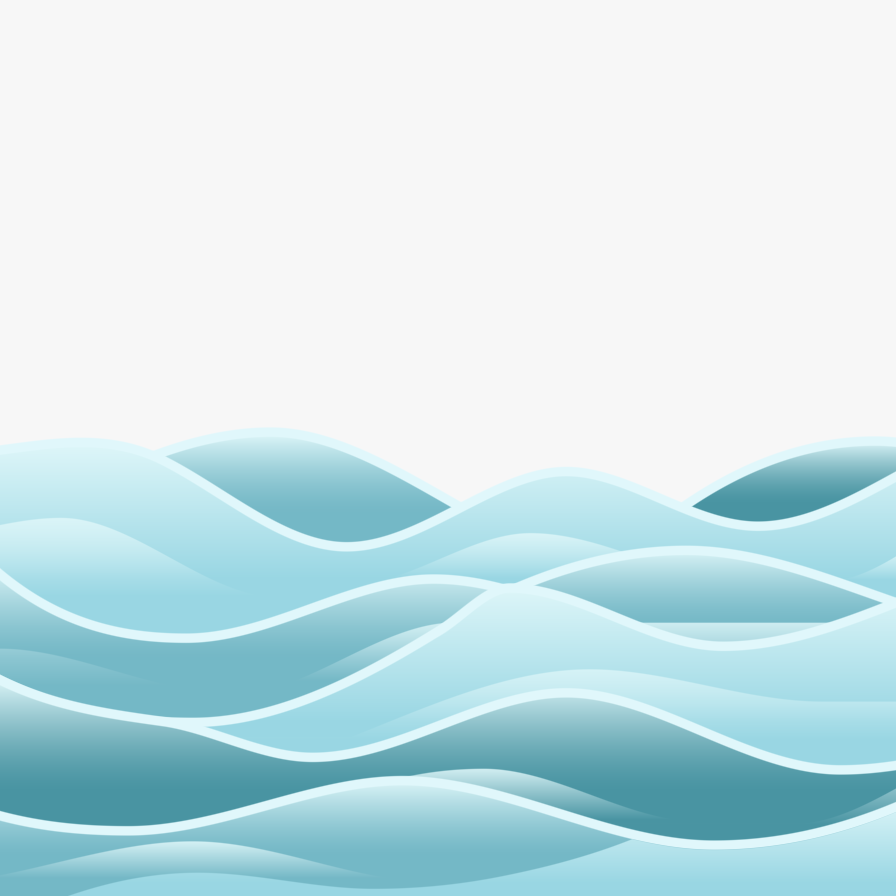
Give the GLSL for this background, as a three.js fragment shader.

```glsl
// Layered paper-cut sea waves under an empty pale sky.
// Each crest is a cubic Hermite curve through knots (x, height, slope); layers
// are painted back to front with a vertical fade, a light rim and inner glows.

varying vec2 vUv;

const vec3 SKY  = vec3(0.969);
const vec3 RIM  = vec3(0.88, 0.97, 0.985);
const vec3 PALE = vec3(0.87, 0.965, 0.975);
const vec3 AQUA = vec3(0.60, 0.84, 0.89);
const vec3 TEAL = vec3(0.455, 0.72, 0.775);
const vec3 DEEP = vec3(0.285, 0.58, 0.635);
const float RIM_WIDTH = 0.0105;
const float SOFT = 0.001;

// Height and slope of the curve between two knots, level outside them
vec2 ramp(float x, vec3 a, vec3 b) {
  float w = b.x - a.x;
  float t = clamp((x - a.x) / w, 0.0, 1.0);
  float s = 1.0 - t;
  float ease = t * t * (3.0 - 2.0 * t);
  float height = mix(a.y, b.y, ease) + w * t * s * (s * a.z - t * b.z);
  float slope = 6.0 * t * s * (b.y - a.y) / w
              + a.z * s * (1.0 - 3.0 * t) + b.z * t * (3.0 * t - 2.0);
  return vec2(height, slope);
}

vec2 arch(float x, vec3 a, vec3 b, vec3 c) {
  return x < b.x ? ramp(x, a, b) : ramp(x, b, c);
}

vec2 swell(float x, vec3 a, vec3 b, vec3 c, vec3 d, vec3 e, vec3 f) {
  if (x < c.x) return arch(x, a, b, c);
  return x < e.x ? arch(x, c, d, e) : ramp(x, e, f);
}

// Coverage of the area under an edge
float under(float y, float edge) {
  return smoothstep(-SOFT, SOFT, edge - y);
}

// Fades from 1 at span.x down to 0 at span.y
float fade(float y, vec2 span) {
  return clamp((y - span.y) / (span.x - span.y), 0.0, 1.0);
}

// Rimmed wave whose body darkens downwards
vec3 wave(vec3 base, float y, vec2 crest, vec3 body, vec2 span, float falloff) {
  float depth = (crest.x - y) / sqrt(1.0 + crest.y * crest.y);
  vec3 fill = mix(body, PALE, pow(fade(y, span), falloff));
  fill = mix(RIM, fill, smoothstep(-SOFT, SOFT, depth - RIM_WIDTH));
  return mix(base, fill, smoothstep(-SOFT, SOFT, depth));
}

// Light veil under an edge, dissolving downwards
vec3 glow(vec3 base, float y, vec2 edge, vec2 span, float strength) {
  return mix(base, PALE, strength * under(y, edge.x) * fade(y, span));
}

void main() {
  float x = vUv.x;
  float y = vUv.y;
  vec3 color = SKY;

  // Far crests, right and left
  vec2 crest = arch(x, vec3(0.742, 0.426, 0.75), vec3(0.977, 0.513, 0.0), vec3(1.1, 0.50, 0.0));
  color = wave(color, y, crest, DEEP, vec2(0.508, 0.437), 1.6);
  crest = arch(x, vec3(0.13, 0.48, 0.45), vec3(0.302, 0.523, 0.0), vec3(0.573, 0.408, -0.5));
  color = wave(color, y, crest, TEAL, vec2(0.516, 0.425), 1.6);

  // Upper aqua wave and its glows
  crest = swell(x, vec3(0.0, 0.503, 0.13), vec3(0.184, 0.491, -0.5), vec3(0.387, 0.395, 0.0),
                vec3(0.632, 0.479, 0.0), vec3(0.846, 0.418, 0.0), vec3(1.0, 0.474, 0.55));
  color = wave(color, y, crest, AQUA, vec2(0.505, 0.355), 1.0);
  crest = arch(x, vec3(0.0, 0.414, 0.2), vec3(0.068, 0.422, 0.0), vec3(0.312, 0.333, 0.0));
  color = glow(color, y, crest, vec2(0.422, 0.335), 0.9);
  crest = arch(x, vec3(0.436, 0.355, 0.3), vec3(0.592, 0.405, 0.0), vec3(0.78, 0.355, -0.3));
  color = glow(color, y, crest, vec2(0.405, 0.355), 0.9);
  crest = ramp(x, vec3(0.94, 0.353, 0.2), vec3(1.0, 0.379, 0.6));
  color = glow(color, y, crest, vec2(0.385, 0.353), 0.9);

  // Middle teal waves, right then left
  crest = arch(x, vec3(0.456, 0.284, 0.66), vec3(0.766, 0.391, 0.0), vec3(1.0, 0.333, -0.35));
  color = wave(color, y, crest, TEAL, vec2(0.388, 0.3), 1.5);
  crest = swell(x, vec3(0.0, 0.366, -0.85), vec3(0.208, 0.293, 0.0), vec3(0.484, 0.359, 0.0),
                vec3(0.781, 0.251, -0.5), vec3(0.9, 0.2, 0.0), vec3(1.0, 0.2, 0.0));
  color = wave(color, y, crest, TEAL, vec2(0.37, 0.265), 1.4);
  crest = ramp(x, vec3(0.0, 0.276, 0.0), vec3(0.195, 0.234, -0.2));
  color = glow(color, y, crest, vec2(0.29, 0.235), 0.4);
  crest = ramp(x, vec3(0.306, 0.232, 0.3), vec3(0.501, 0.305, 0.05));
  color = glow(color, y, crest, vec2(0.305, 0.24), 0.85);

  // Lower aqua wave with a long inner glow
  crest = swell(x, vec3(0.0, 0.247, -0.5), vec3(0.215, 0.199, 0.0), vec3(0.488, 0.301, 0.62),
                vec3(0.569, 0.349, 0.0), vec3(0.807, 0.284, 0.0), vec3(1.0, 0.333, 0.4));
  color = wave(color, y, crest, AQUA, vec2(0.345, 0.195), 1.0);
  crest = arch(x, vec3(0.391, 0.177, 0.4), vec3(0.658, 0.253, 0.0), vec3(0.918, 0.217, 0.0));
  color = glow(color, y, crest, vec2(0.253, 0.175), 0.8);

  // Deep wave
  crest = swell(x, vec3(0.0, 0.247, -0.5), vec3(0.182, 0.2, -0.14), vec3(0.349, 0.16, 0.0),
                vec3(0.632, 0.232, 0.0), vec3(0.938, 0.146, 0.0), vec3(1.0, 0.151, 0.15));
  color = wave(color, y, crest, DEEP, vec2(0.243, 0.115), 1.5);
  crest = arch(x, vec3(0.326, 0.082, 0.6), vec3(0.54, 0.142, 0.0), vec3(0.781, 0.083, 0.0));
  color = glow(color, y, crest, vec2(0.142, 0.085), 0.9);
  crest = ramp(x, vec3(0.898, 0.081, 0.1), vec3(1.0, 0.12, 0.55));
  color = glow(color, y, crest, vec2(0.135, 0.08), 0.6);

  // Nearest teal wave, with an aqua sheet inside its rim
  crest = swell(x, vec3(0.0, 0.095, -0.27), vec3(0.143, 0.078, 0.0), vec3(0.449, 0.134, 0.0),
                vec3(0.797, 0.062, 0.0), vec3(1.0, 0.105, 0.42), vec3(1.2, 0.15, 0.0));
  color = wave(color, y, crest, TEAL, vec2(0.13, 0.045), 1.4);
  vec2 veil = arch(x, vec3(0.0, 0.023, 0.2), vec3(0.215, 0.061, 0.0), vec3(0.456, 0.017, -0.1));
  color = glow(color, y, veil, vec2(0.061, 0.02), 0.9);
  vec2 sheet = swell(x, vec3(0.052, -0.009, 0.4), vec3(0.221, 0.026, 0.0), vec3(0.417, 0.008, 0.0),
                     vec3(0.56, 0.022, 0.2), vec3(0.707, 0.064, 0.4), vec3(1.0, 0.22, 0.5));
  float sheetTop = min(sheet.x, crest.x - RIM_WIDTH * sqrt(1.0 + crest.y * crest.y));
  color = mix(color, mix(AQUA, PALE, fade(y, vec2(0.11, 0.015))), under(y, sheetTop));

  gl_FragColor = vec4(color, 1.0);
}
```
